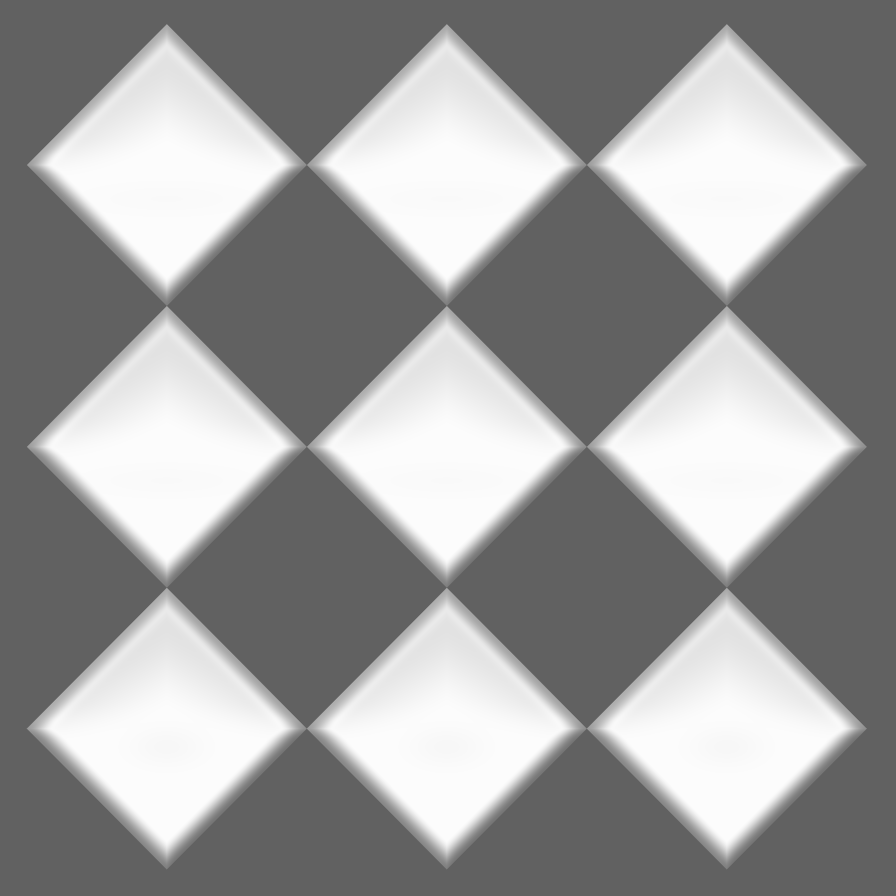
Reproduce this pattern procedurally as a WebGL 1 fragment shader.

```glsl
precision highp float;
// Three by three grid of white bevelled diamonds on flat grey.

uniform vec2 u_resolution;

// Brightness of a diamond at p, whose corners lie at distance 1 on the axes.
float diamondTone(vec2 p, float inset, float bottomRow) {
    float upper = smoothstep(-0.08, 0.08, p.y);
    float right = smoothstep(-0.08, 0.08, p.x);

    // Face: white below, softly shaded towards the upper edges
    float shade = smoothstep(0.1, 0.75, p.y + 0.55 * abs(p.x));
    float face = 0.99 - 0.105 * shade * smoothstep(-0.15, 0.2, p.y);

    // Pale ridge just inside the upper bevel
    float ridge = (inset - 0.14) / 0.06;
    face += 0.035 * upper * exp(-ridge * ridge);

    // Faint dip below the centre: a band, or an oval in the bottom row
    vec2 dip = (p - vec2(0.0, mix(-0.24, -0.13, bottomRow)))
             / mix(vec2(0.6, 0.12), vec2(0.26, 0.14), bottomRow);
    face -= mix(0.012, 0.022, bottomRow) * exp(-dot(dip, dip));

    // Bevel: narrow and light above, wide and dark below
    float rim = mix(mix(0.53, 0.46, right), mix(0.68, 0.64, right), upper);
    float width = mix(0.21, 0.165, upper);
    return mix(rim, face, smoothstep(0.0, width, inset));
}

void main() {
    vec2 uv = gl_FragCoord.xy / u_resolution;
    vec2 pitch = vec2(0.3125, 0.3145);

    // Nearest diamond, limited to the grid
    vec2 grid = (uv - vec2(0.4987, 0.5013)) / pitch;
    vec2 cell = clamp(floor(grid + 0.5), -1.0, 1.0);
    vec2 p = 2.0 * (grid - cell);
    float inset = 1.0 - abs(p.x) - abs(p.y);

    // Smooth the outline over about one pixel
    float pixel = 1.0 / min(u_resolution.x, u_resolution.y);
    float coverage = clamp(0.5 + 0.111 * inset / pixel, 0.0, 1.0);

    float bottomRow = 1.0 - step(-0.5, cell.y);
    float tone = diamondTone(p, inset, bottomRow);
    gl_FragColor = vec4(vec3(mix(0.38, tone, coverage)), 1.0);
}
```
